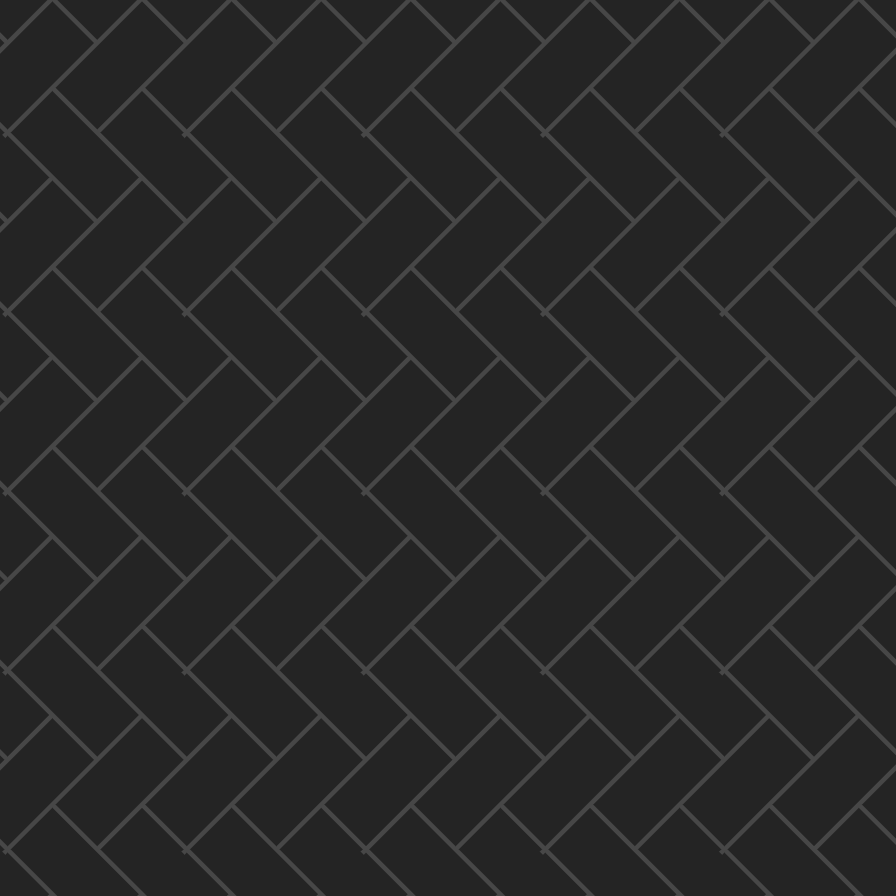
Write a Shadertoy shader that draws this pattern.

```glsl
// Seamless herringbone of dark 2:1 blocks set at 45 degrees, with thin grey joints.

const float REPEATS = 5.0;               // square tiles across and down
const float TILE = 4.0;                  // tile side, in half block steps
const float SPACING = 2.0;               // horizontal step between parallel joints
const float JOINT_RUN = 3.0;             // vertical extent of each joint
const float JOINT_WIDTH = 0.1;
const float OVERSHOOT = 0.085;           // extra run of every second rising joint
const vec2 APEX = vec2(1.17, -0.04);     // upper end of the first rising joint
const vec3 BLOCK_COLOR = vec3(0.14);
const vec3 JOINT_COLOR = vec3(0.28);

// Distance to a family of diagonal joints; "across" is zero on the first line.
float jointDistance(float across, float down, float start, float overshoot) {
    float index = round(across / SPACING);
    float offset = across - SPACING * index;
    float run = JOINT_RUN + overshoot * mod(index, 2.0);

    // Position along the line, measured at the nearest point on it
    float fromMiddle = down - 0.5 * offset - start - 0.5 * run;
    fromMiddle = mod(fromMiddle + 0.5 * TILE, TILE) - 0.5 * TILE;

    float side = abs(offset) * sqrt(0.5) - 0.5 * JOINT_WIDTH;
    float end = (abs(fromMiddle) - 0.5 * run) * sqrt(2.0);
    return max(side, end);
}

void mainImage(out vec4 fragColor, in vec2 fragCoord) {
    // Pattern space, with y pointing down
    vec2 uv = fragCoord / iResolution.xy;
    vec2 p = vec2(uv.x, 1.0 - uv.y) * REPEATS * TILE - APEX;
    float pixel = REPEATS * TILE / min(iResolution.x, iResolution.y);

    // Rising and falling joints, the falling ones half a tile lower
    float rising = jointDistance(p.x + p.y, p.y, 0.0, OVERSHOOT);
    float falling = jointDistance(p.y - p.x, p.y, 0.5 * TILE, 0.0);
    float joint = clamp(0.5 - min(rising, falling) / pixel, 0.0, 1.0);

    fragColor = vec4(mix(BLOCK_COLOR, JOINT_COLOR, joint), 1.0);
}
```
